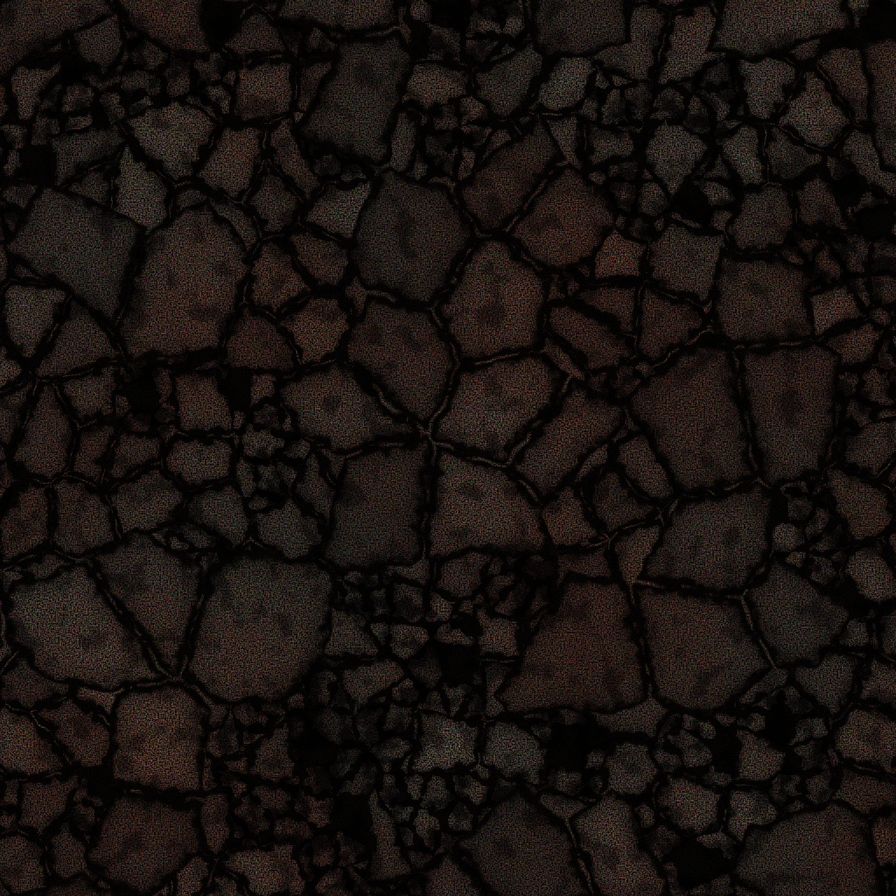
A three.js fragment shader for this texture:

```glsl
#define LARGE_CELLS 8.5
#define MEDIUM_CELLS 15.0
#define CRUMB_CELLS 29.0
#define LARGE_SHARE 0.5
#define MEDIUM_SHARE 0.65
#define WARP 0.014
#define GRAIN_CELLS 512.0
#define GRAIN_DEPTH 1.6
#define GRAIN_TINT 0.9
#define CRACK_COLOR vec3(0.016, 0.013, 0.008)
#define GREY_STONE vec3(0.188, 0.163, 0.137)
#define RED_STONE vec3(0.197, 0.130, 0.103)

varying vec2 vUv;

vec2 hash2(vec2 p) {
  vec3 q = fract(p.xyx * vec3(0.1031, 0.1030, 0.0973));
  q += dot(q, q.yzx + 33.33);
  return fract((q.xx + q.yz) * q.zy);
}

float cornerSlope(vec2 cell, vec2 offset) {
  float angle = 6.2832 * hash2(cell).x;
  return dot(vec2(cos(angle), sin(angle)), offset);
}

float gradientNoise(vec2 p) {
  vec2 i = floor(p), f = fract(p);
  vec2 u = f * f * f * (f * (f * 6.0 - 15.0) + 10.0);
  vec2 e = vec2(1.0, 0.0);
  float low = mix(cornerSlope(i, f), cornerSlope(i + e, f - e), u.x);
  float high = mix(cornerSlope(i + e.yx, f - e.yx), cornerSlope(i + 1.0, f - 1.0), u.x);
  return mix(low, high, u.y);
}

float fbm(vec2 p) {
  float sum = 0.0, amplitude = 0.6;
  for (int i = 0; i < 3; i++) {
    sum += amplitude * gradientNoise(p);
    p = p * 2.03 + 17.3;
    amplitude *= 0.5;
  }
  return sum;
}

// Voronoi cell: x = distance to its border, yz = random values of the cell
vec3 stoneCell(vec2 p) {
  vec2 base = floor(p), f = fract(p);
  vec2 nearest = vec2(0.0), toNearest = vec2(0.0);
  float best = 8.0;
  for (int y = -1; y <= 1; y++)
  for (int x = -1; x <= 1; x++) {
    vec2 cell = vec2(float(x), float(y));
    vec2 r = cell + 0.05 + 0.9 * hash2(base + cell) - f;
    float d = dot(r, r);
    if (d < best) { best = d; nearest = cell; toNearest = r; }
  }
  float border = 8.0;
  for (int y = -2; y <= 2; y++)
  for (int x = -2; x <= 2; x++) {
    vec2 cell = nearest + vec2(float(x), float(y));
    vec2 r = cell + 0.05 + 0.9 * hash2(base + cell) - f;
    vec2 across = r - toNearest;
    if (dot(across, across) > 0.0001)
      border = min(border, dot(0.5 * (toNearest + r), normalize(across)));
  }
  return vec3(border, hash2(base + nearest + 71.0));
}

// Lays a share of the cells as stones with dark rims over the ground
vec3 layStones(vec3 ground, vec2 p, float share, float gap, float rough, vec3 tint) {
  vec3 cell = stoneCell(p);
  float edge = cell.x + rough;
  float body = smoothstep(gap, gap + 0.07, edge);
  float dome = mix(0.7, 1.0, smoothstep(gap, gap + 0.25, edge));
  float tone = mix(0.72, 1.08, cell.z);
  vec3 stone = mix(CRACK_COLOR, tint * tone * dome, body);
  float cover = step(cell.y, share) * smoothstep(0.0, 0.03, cell.x);
  return mix(ground, stone, cover);
}

void main() {
  // Bend the cells into irregular, ragged outlines
  vec2 bend = vec2(fbm(vUv * 22.0), fbm(vUv * 22.0 + 43.7));
  vec2 p = vUv + WARP * bend;
  float chips = fbm(vUv * 75.0 + 9.1);
  float patches = fbm(vUv * 5.0 + 3.7);

  // Broad drift between grey and reddish earth
  float redness = smoothstep(-0.3, 0.3, fbm(vUv * 4.0 + 61.0) + 0.3 * chips);
  vec3 tint = mix(GREY_STONE, RED_STONE, redness) * (1.0 + 0.35 * patches);

  // Broken crumbs first, then medium and large stones
  vec3 color = layStones(CRACK_COLOR, p * CRUMB_CELLS, 0.9, 0.07, 0.35 * chips, tint * 0.88);
  color *= mix(0.3, 1.0, smoothstep(-0.22, 0.12, fbm(vUv * 42.0) + 0.4 * patches));
  color = layStones(color, p * MEDIUM_CELLS + 31.0, MEDIUM_SHARE, 0.07, 0.18 * chips, tint);
  color = layStones(color, p * LARGE_CELLS + 57.0, LARGE_SHARE, 0.045, 0.10 * chips, tint);

  // Worn hollows shared by all stones
  color *= mix(0.55, 1.0, smoothstep(-0.32, -0.02, fbm(vUv * 30.0 + 88.0)));

  // Fine mineral grain with slight colour speckle
  vec2 g = vUv * GRAIN_CELLS;
  vec3 speckle = vec3(gradientNoise(g + 131.0), gradientNoise(g + 277.0), gradientNoise(g + 419.0));
  color *= max(vec3(0.1), 1.0 + GRAIN_DEPTH * gradientNoise(g) + GRAIN_TINT * speckle);

  gl_FragColor = vec4(color, 1.0);
}
```
